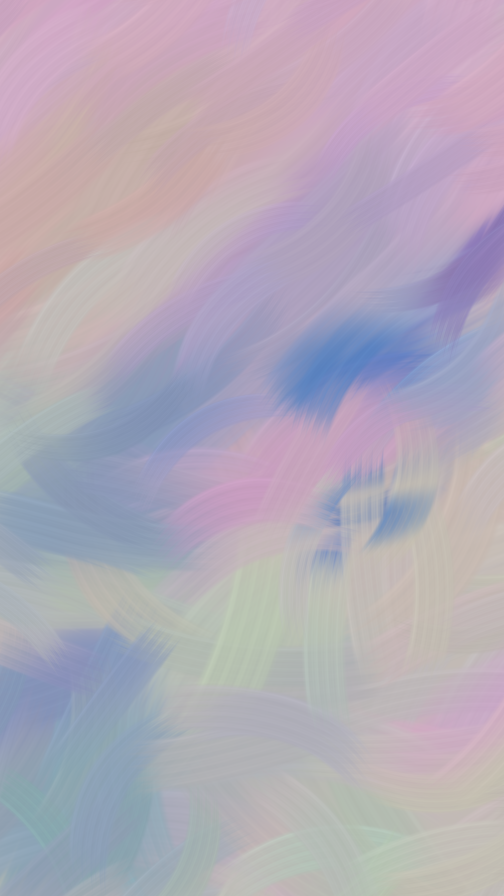
Write a Shadertoy shader that draws this background.

```glsl
// Soft pastel abstract painting: layered, curved, bristly brush strokes.

const vec3 WARM_GREY = vec3(0.76, 0.73, 0.71);
const vec3 PINK      = vec3(0.80, 0.66, 0.76);
const vec3 LAVENDER  = vec3(0.67, 0.62, 0.75);
const vec3 COOL_GREY = vec3(0.67, 0.70, 0.71);
const vec3 GREY_BLUE = vec3(0.54, 0.64, 0.70);
const vec3 PERI      = vec3(0.53, 0.58, 0.73);
const vec3 PEACH     = vec3(0.77, 0.67, 0.66);
const vec3 SAGE      = vec3(0.70, 0.75, 0.70);
const vec3 DEEP_BLUE = vec3(0.34, 0.49, 0.74);
const vec3 VIOLET    = vec3(0.56, 0.48, 0.70);
const int LAYERS = 5;

vec3 hash3(vec2 cell, float seed) {
    vec3 h = fract(vec3(cell.xyx + seed * 7.31) * vec3(0.1031, 0.1030, 0.0973));
    h += dot(h, h.yxz + 33.33);
    return fract((h.xxy + h.yzz) * h.zyx);
}

vec2 rotate(vec2 v, float angle) {
    float c = cos(angle), s = sin(angle);
    return vec2(c * v.x + s * v.y, c * v.y - s * v.x);
}

// Layered sines: fine grooves left by the hairs of a brush.
float bristles(float across, float along, float seed) {
    float x = across + 0.04 * sin(along * 2.0 + seed);
    return 0.45 * sin(x * 19.0 + seed)
         + 0.35 * sin(x * 41.0 + seed * 2.3 + along)
         + 0.20 * sin(x * 83.0 + seed * 4.1);
}

// Lays a soft, tilted ellipse of colour over the base.
vec3 tint(vec3 base, vec3 colour, vec2 p, vec2 centre, vec2 radius, float tilt) {
    float d = length(rotate(p - centre, tilt) / radius);
    return mix(base, colour, smoothstep(1.35, 0.45, d));
}

// Broad colour plan; x spans 0..1 and y about 0..1.78.
vec3 palette(vec2 p) {
    p += 0.025 * sin(p.yx * vec2(11.0, 14.0) + vec2(0.5, 2.0));
    vec3 c = mix(WARM_GREY, PINK, smoothstep(0.9, 1.4, p.y));
    // Upper diagonal bands
    c = tint(c, PEACH,     p, vec2(0.14, 1.38), vec2(0.48, 0.20), 0.6);
    c = tint(c, LAVENDER,  p, vec2(0.54, 1.15), vec2(0.48, 0.17), 0.8);
    c = tint(c, WARM_GREY, p, vec2(0.24, 1.20), vec2(0.42, 0.07), 0.65);
    // Cool middle
    c = tint(c, PERI,      p, vec2(0.27, 0.96), vec2(0.26, 0.09), 0.7);
    c = tint(c, PERI + 0.05, p, vec2(0.88, 1.09), vec2(0.22, 0.15), 1.2);
    c = tint(c, VIOLET,    p, vec2(0.98, 1.26), vec2(0.14, 0.07), 0.9);
    c = tint(c, DEEP_BLUE, p, vec2(0.68, 1.03), vec2(0.13, 0.08), 0.3);
    c = tint(c, COOL_GREY, p, vec2(0.03, 0.82), vec2(0.14, 0.30), 0.0);
    c = tint(c, PINK - 0.03, p, vec2(0.60, 0.87), vec2(0.32, 0.09), 0.35);
    c = tint(c, DEEP_BLUE, p, vec2(0.74, 0.76), vec2(0.13, 0.03), 0.5);
    // Lower sweeps
    c = tint(c, GREY_BLUE, p, vec2(0.17, 0.17), vec2(0.32, 0.24), 0.2);
    c = tint(c, PERI,      p, vec2(0.06, 0.40), vec2(0.30, 0.11), 0.25);
    c = tint(c, mix(PERI, GREY_BLUE, 0.5), p, vec2(0.22, 0.74), vec2(0.24, 0.13), -0.2);
    c = tint(c, SAGE,      p, vec2(0.45, 0.52), vec2(0.24, 0.13), -0.3);
    c = tint(c, COOL_GREY, p, vec2(0.52, 0.30), vec2(0.22, 0.16), 0.7);
    c = tint(c, PINK,      p, vec2(0.96, 0.38), vec2(0.24, 0.09), 0.5);
    c = tint(c, SAGE,      p, vec2(0.72, 0.08), vec2(0.16, 0.12), 0.9);
    return c;
}

// Diagonal above, turning in loops below.
float flowAngle(vec2 p, float jitter) {
    float loops = 0.45 + 1.1 * sin(p.x * 5.0 + 1.0) * sin(p.y * 6.0 + 0.6);
    float calm = smoothstep(0.75, 1.05, p.y);
    return mix(loops, 0.72, calm) + jitter * mix(1.3, 0.35, calm);
}

// Blends one brush stroke over the canvas colour.
vec3 stroke(vec3 canvas, vec2 p, vec2 centre, float size, vec3 rnd, float seed) {
    vec2 q = rotate(p - centre, flowAngle(centre, rnd.x - 0.5)) / size;
    q.y += (rnd.y - 0.5) * 0.75 * q.x * q.x;
    float halfWidth = mix(0.16, 0.32, rnd.z);
    float side = abs(q.y) / halfWidth;
    if (side > 1.0 || abs(q.x) > 1.2) return canvas;

    float hair = bristles(q.y / halfWidth * 0.7, q.x, seed);
    float ends = smoothstep(1.05, 0.65, abs(q.x) + 0.12 * hair);
    float body = smoothstep(1.0, 0.78, side);
    float ridge = smoothstep(0.55, 0.85, q.y / halfWidth) * body;
    vec3 paint = palette(mix(centre, p, 0.55));
    paint += (vec3(rnd.z, rnd.x, rnd.y) - 0.5) * 0.055;
    paint += 0.014 * hair + 0.025 * ridge;
    return mix(canvas, paint, body * ends * (0.68 + 0.14 * hair));
}

// One grid of scattered strokes, one per cell.
vec3 strokeLayer(vec3 canvas, vec2 p, float size, float seed) {
    vec2 home = floor(p / size);
    for (int j = -2; j <= 2; j++)
    for (int i = -2; i <= 2; i++) {
        vec2 cell = home + vec2(i, j);
        vec2 centre = (cell + hash3(cell + 40.0, seed).xy) * size;
        vec3 rnd = hash3(cell + 90.0, seed + 3.0);
        canvas = stroke(canvas, p, centre, size, rnd, seed + rnd.x * 20.0);
    }
    return canvas;
}

void mainImage(out vec4 fragColor, in vec2 fragCoord) {
    vec2 p = fragCoord / iResolution.x;
    vec3 colour = palette(p);
    // Large strokes first, finer ones on top
    for (int k = 0; k < LAYERS; k++) {
        float size = 0.40 * pow(0.82, float(k));
        colour = strokeLayer(colour, p, size, float(k) * 5.0 + 1.0);
    }
    fragColor = vec4(clamp(colour, 0.0, 1.0), 1.0);
}
```
